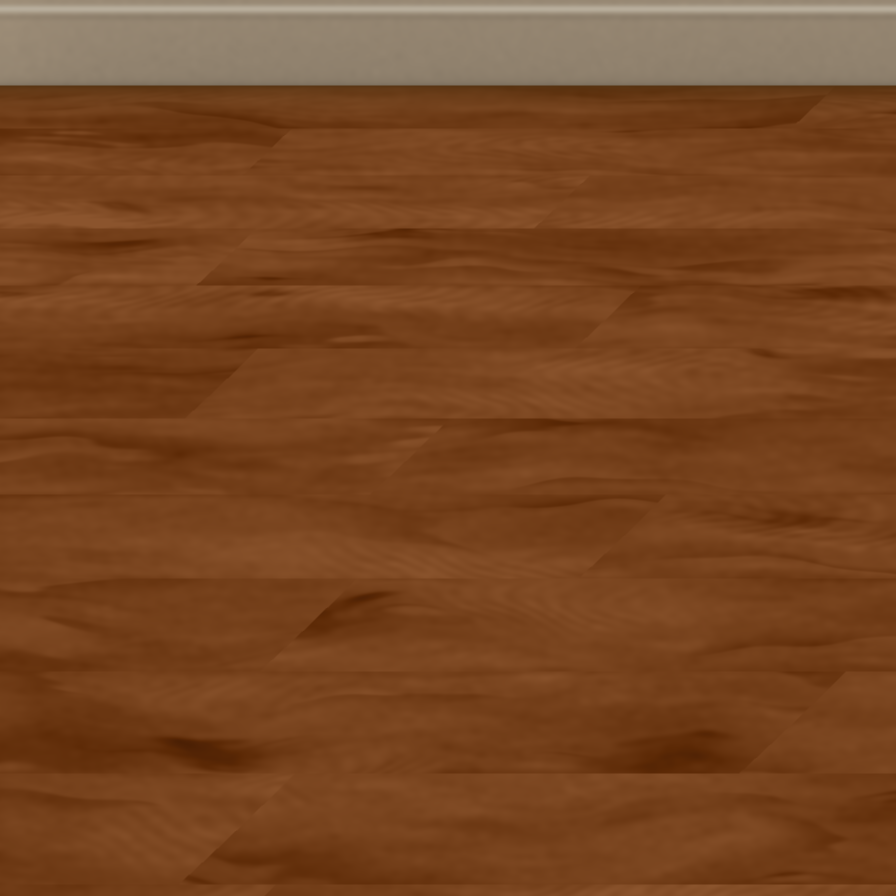
This texture is drawn by a WebGL 2 fragment shader. Its source:

```glsl
#version 300 es
precision highp float;

uniform vec2 u_resolution;
out vec4 fragColor;

// Layout, in canvas units
const float FLOOR_TOP = 0.905;
const float FAR_ROW = 0.046;       // plank height next to the skirting
const float ROW_GROWTH = 0.095;    // gain in plank height towards the viewer
const float PLANK_LENGTH = 1.05;
const float JOINT_SLANT = 1.0;
const float SOFTNESS = 0.0011;     // sample spread

// Wood tone
const float BASE_TONE = 0.67;
const float PLANK_CONTRAST = 0.26;
const float GRAIN_CONTRAST = 0.27;
const float STREAK_DEPTH = 0.32;
const float KNOT_DEPTH = 0.62;

const vec3 WOOD_KNOT = vec3(0.25, 0.10, 0.015);
const vec3 WOOD_DARK = vec3(0.36, 0.16, 0.02);
const vec3 WOOD_LIGHT = vec3(0.52, 0.308, 0.157);
const vec3 WOOD_SHADE = vec3(0.31, 0.19, 0.06);
const vec3 BOARD = vec3(0.58, 0.52, 0.44);
const vec3 BOARD_EDGE = vec3(0.72, 0.68, 0.61);

vec3 hash3(vec2 p) {
    vec3 q = fract(p.xyx * vec3(0.1031, 0.1030, 0.0973));
    q += dot(q, q.yxz + 33.33);
    return fract((q.xxy + q.yzz) * q.zyx);
}

// Cellular noise: soft spots of random sign, one per cell
float spotNoise(vec2 p) {
    vec2 cell = floor(p);
    float sum = 0.0;
    for (int j = -1; j <= 1; j++)
    for (int i = -1; i <= 1; i++) {
        vec2 c = cell + vec2(i, j);
        vec3 h = hash3(c);
        vec2 d = p - c - h.xy;
        float k = max(0.0, 1.0 - dot(d, d));
        sum += (h.z * 2.0 - 1.0) * k * k * k;
    }
    return sum;
}

// Scattered dark ellipses with thin tails along the grain
float knots(vec2 p, float chance) {
    vec2 cell = floor(p);
    float sum = 0.0;
    for (int j = -1; j <= 1; j++)
    for (int i = -1; i <= 1; i++) {
        vec2 c = cell + vec2(i, j);
        vec3 h = hash3(c + 71.0);
        vec2 d = (p - c - h.xy) / (vec2(0.17, 0.2) * mix(0.6, 1.15, h.x));
        vec2 tail = d * vec2(0.42, 2.2);
        float shape = exp(-dot(d, d)) + 0.5 * exp(-dot(tail, tail));
        sum += step(h.z, chance) * shape;
    }
    return min(sum, 1.3);
}

vec3 woodFloor(vec2 uv) {
    // Plank rows widen towards the viewer
    float depth = FLOOR_TOP - uv.y;
    float v = log(1.0 + depth * ROW_GROWTH / FAR_ROW) / ROW_GROWTH;
    float row = floor(v);
    float rowHeight = FAR_ROW + ROW_GROWTH * depth;
    float inRow = fract(v);
    float along = uv.x + JOINT_SLANT * inRow * rowHeight;
    float plank = floor(along / PLANK_LENGTH + hash3(vec2(row, 5.0)).x);
    vec3 id = hash3(vec2(row, plank + 19.0));

    // Grain coordinates, bent by layered sines
    vec2 g = vec2(uv.x, v) + id.xy * vec2(37.0, 53.0);
    g.y += 0.09 * sin(g.x * 7.0 + v) + 0.05 * sin(g.x * 17.0 - v * 2.3)
         + 0.02 * sin(g.x * 43.0 + v * 5.0);

    float broad = spotNoise(g * vec2(2.6, 1.7));
    float medium = spotNoise(g * vec2(6.0, 4.3) + 11.0);
    float fine = spotNoise(g * vec2(15.0, 10.0) + 23.0);
    float mottle = spotNoise(uv * vec2(75.0, 120.0));
    float tone = BASE_TONE + PLANK_CONTRAST * (id.z - 0.5)
               + GRAIN_CONTRAST * (broad + 0.75 * medium + 0.5 * fine)
               + 0.07 * mottle;

    // Streaks with one crisp and one fading side
    float s = spotNoise(g * vec2(2.2, 1.5) + 41.0) + 0.06 * fine;
    float streak = smoothstep(-0.28, 0.0, s) * (1.0 - smoothstep(0.0, 0.06, s));
    tone -= STREAK_DEPTH * streak * smoothstep(-0.1, 0.5, medium - broad + 0.2);

    // Rippled figure in patches
    float ripple = sin(uv.x * 190.0 + 9.0 * sin(g.y * 6.0) + 4.0 * medium);
    tone += 0.06 * ripple * smoothstep(0.15, 0.6, broad);

    // Large knots and small flecks
    vec2 rough = vec2(0.05 * medium, 0.13 * fine);
    tone -= KNOT_DEPTH * knots(g * vec2(2.2, 0.9) + rough, 0.2) * (0.8 + 0.5 * fine);
    tone -= 0.4 * knots(g * vec2(7.0, 2.6) + rough, 0.06);

    // Faint seams between rows
    float seam = 1.0 - smoothstep(0.0, 0.07, min(inRow, 1.0 - inRow));
    tone -= 0.16 * seam * smoothstep(-0.2, 0.5, medium);

    vec3 wood = mix(WOOD_DARK, WOOD_LIGHT, clamp(tone, 0.0, 1.15));
    wood = mix(wood, WOOD_KNOT, clamp(-tone * 1.6, 0.0, 1.0));
    float shade = 0.55 * exp(-depth * 55.0) + 0.35 * exp(-depth * 350.0);
    return mix(wood, WOOD_SHADE, shade);
}

vec3 skirting(vec2 uv) {
    float rise = (uv.y - FLOOR_TOP) / (1.0 - FLOOR_TOP);
    vec3 board = BOARD * (0.96 + 0.06 * rise + 0.05 * exp(-uv.x * 12.0));
    board *= 1.0 - 0.12 * exp(-rise * 22.0);
    board *= 1.0 + 0.012 * spotNoise(uv * 110.0);
    float edge = exp(-pow((uv.y - 0.990) / 0.0045, 2.0));
    float groove = exp(-pow((uv.y - 0.981) / 0.004, 2.0));
    return mix(board * (1.0 - 0.06 * groove), BOARD_EDGE, edge);
}

void main() {
    vec2 uv = gl_FragCoord.xy / u_resolution;
    vec3 color = vec3(0.0);
    for (int i = 0; i < 4; i++) {
        vec2 p = uv + SOFTNESS * (vec2(i & 1, i >> 1) - 0.5);
        color += p.y > FLOOR_TOP ? skirting(p) : woodFloor(p);
    }
    fragColor = vec4(color * 0.25, 1.0);
}
```
